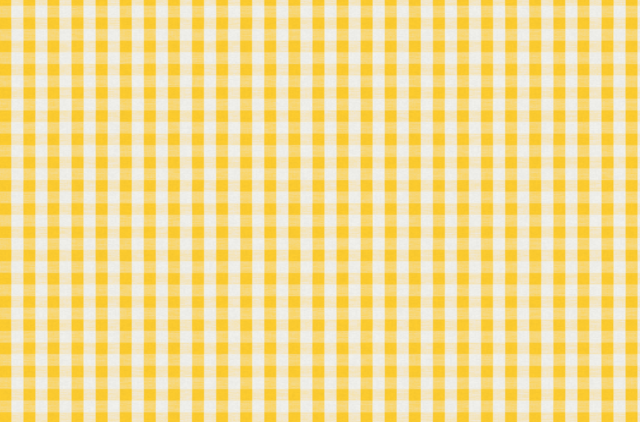
A Shadertoy shader for this pattern:

```glsl
const vec2 REPEATS = vec2(26.57, 18.17);
const vec2 OFFSET = vec2(-0.22, 0.0);
const float THREADS = 24.0;

const vec3 WHITE = vec3(0.932, 0.932, 0.915);
const vec3 CREAM = vec3(0.95, 0.90, 0.77);
const vec3 PALE_YELLOW = vec3(0.97, 0.84, 0.455);
const vec3 YELLOW = vec3(0.98, 0.79, 0.18);

float hash(vec2 p) {
    vec3 q = fract(vec3(p.xyx) * 0.1031);
    q += dot(q, q.yzx + 33.33);
    return fract((q.x + q.y) * q.z);
}

float noise(vec2 p) {
    vec2 cell = floor(p);
    vec2 f = fract(p);
    f = f * f * (3.0 - 2.0 * f);
    float low = mix(hash(cell), hash(cell + vec2(1, 0)), f.x);
    float high = mix(hash(cell + vec2(0, 1)), hash(cell + vec2(1, 1)), f.x);
    return mix(low, high, f.y);
}

// Coverage of a band centred on each whole number
float stripe(float x, float halfWidth, float blur) {
    float dist = abs(fract(x + 0.5) - 0.5) - halfWidth;
    return 1.0 - smoothstep(-blur, blur, dist);
}

// Over-under thread relief, faded where threads are too fine to resolve
float weave(vec2 p, float footprint) {
    vec2 wave = cos(6.2832 * p);
    return wave.x * wave.y * (1.0 - smoothstep(0.2, 0.6, footprint));
}

// Signed irregularity of short thread lengths along each direction
vec2 slubs(vec2 p) {
    float warp = noise(p * vec2(19.0, 2.5) + 37.0);
    float weft = noise(p * vec2(2.5, 19.0) + 91.0);
    return vec2(warp, weft) - 0.5;
}

void mainImage(out vec4 fragColor, in vec2 fragCoord) {
    vec2 uv = fragCoord / iResolution.xy;
    vec2 cloth = vec2(uv.x, 1.0 - uv.y) * REPEATS + OFFSET;
    vec2 pixel = REPEATS / iResolution.xy;

    // Slightly wandering stripe edges
    vec2 wander = vec2(noise(cloth.yx * vec2(1.3, 0.4) + 11.0),
                       noise(cloth * vec2(1.3, 0.4) + 53.0)) - 0.5;
    vec2 bent = cloth + wander * 0.012;
    vec2 blur = pixel * 0.7 + 0.012;
    float column = stripe(bent.x, 0.247, blur.x);
    float row = stripe(bent.y, 0.247, blur.y);

    // Dyed warp shows more strongly than dyed weft
    vec3 color = mix(mix(WHITE, CREAM, row),
                     mix(PALE_YELLOW, YELLOW, row), column);

    // Uneven threads tint the half-dyed squares most
    vec2 slub = slubs(cloth);
    float grain = noise(cloth * vec2(14.0, 19.0)) - 0.5;
    float mixed = abs(column - row);
    float tint = slub.x * 0.3 + slub.y * 0.6 + grain * 0.6;
    color += mixed * tint * vec3(-0.01, -0.045, -0.17);

    // Fabric relief and soft fading
    float relief = weave(cloth * THREADS, max(pixel.x, pixel.y) * THREADS);
    float fading = noise(cloth * 0.35 + 7.0) - 0.5;
    color *= 1.0 + 0.018 * relief + 0.022 * grain
           + 0.010 * (slub.x + slub.y) + 0.003 * fading;

    fragColor = vec4(clamp(color, 0.0, 1.0), 1.0);
}
```
